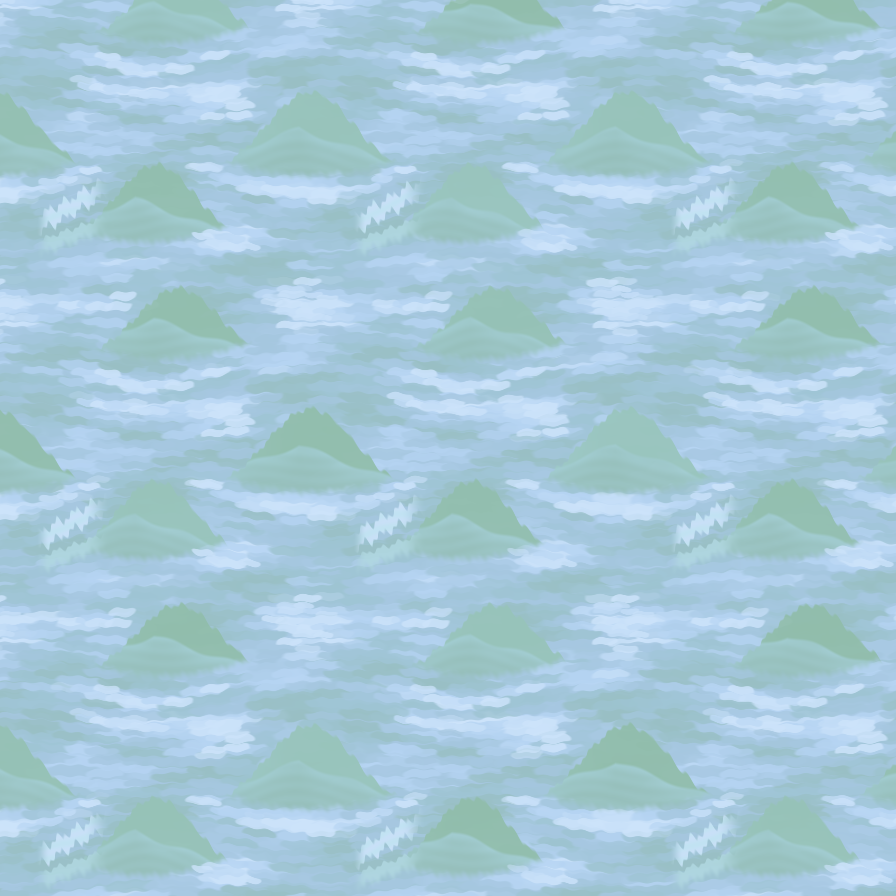
Write a WebGL 1 fragment shader that draws this pattern.

```glsl
precision highp float;
// A repeating sea of pale brush dabs with three green, mound-shaped waves per tile.
// Jittered cellular dabs take their colour from a tone field of layered sines and
// foam bands; each mound is a bell profile with a lit front ridge and a ragged crest.

uniform vec2 u_resolution;

const float REPEATS = 2.83;
const float TAU = 6.2831853;
const vec3 TEAL = vec3(0.60, 0.75, 0.77);
const vec3 SLATE = vec3(0.62, 0.77, 0.83);
const vec3 BLUE = vec3(0.65, 0.78, 0.88);
const vec3 SKY = vec3(0.71, 0.83, 0.95);
const vec3 FOAM = vec3(0.80, 0.89, 0.98);
const vec3 MOSS = vec3(0.565, 0.74, 0.665);
const vec3 MINT = vec3(0.64, 0.81, 0.83);
const vec3 SPRAY = vec3(0.77, 0.90, 0.96);
// Middle of each mound's base within the tile, y pointing down.
const vec2 CREST_POS = vec2(0.46, 0.76);
const vec2 SWELL_POS = vec2(0.52, 0.13);
const vec2 PEAK_POS = vec2(0.98, 0.55);

float hash(vec2 p) {
  return fract(sin(dot(p, vec2(127.1, 311.7))) * 43758.55);
}

vec2 wrapTile(vec2 d) { return d - floor(d + 0.5); }

// Foam band sagging in the middle.
float swag(vec2 p, vec2 c, float halfWidth, float sag) {
  vec2 d = wrapTile(p - c);
  float e = (d.y + sag * d.x * d.x) / 0.021;
  return exp(-e * e) * (1.0 - smoothstep(0.6 * halfWidth, halfWidth, abs(d.x)));
}

float patchAt(vec2 p, vec2 c, vec2 size) {
  vec2 d = wrapTile(p - c) / size;
  return exp(-dot(d, d));
}

float foamField(vec2 p) {
  float f = swag(p, vec2(0.46, 0.195), 0.32, 0.5);
  f = max(f, swag(p, vec2(0.45, 0.275), 0.26, 0.35));
  f = max(f, swag(p, vec2(0.97, 0.60), 0.42, 0.65));
  f = max(f, patchAt(p, vec2(0.96, 0.97), vec2(0.12, 0.10)));
  f = max(f, patchAt(p, vec2(0.71, 0.32), vec2(0.09, 0.07)));
  f = max(f, patchAt(p, vec2(0.74, 0.77), vec2(0.11, 0.035)));
  return max(f, patchAt(p, vec2(0.33, 0.96), vec2(0.13, 0.03)));
}

float toneField(vec2 p) {
  float waves = 0.16 * sin(TAU * (2.0 * p.y + p.x) + 1.0)
              + 0.13 * sin(TAU * (5.0 * p.y - p.x) + 2.4)
              + 0.10 * sin(TAU * (3.0 * p.x + 4.0 * p.y));
  return 0.40 + waves + 0.45 * foamField(p);
}

vec3 waterRamp(float t) {
  vec3 c = mix(TEAL, SLATE, smoothstep(0.05, 0.30, t));
  c = mix(c, BLUE, smoothstep(0.25, 0.50, t));
  c = mix(c, SKY, smoothstep(0.50, 0.75, t));
  return mix(c, FOAM, smoothstep(0.78, 1.0, t));
}

// One layer of flat dabs; with foamOnly = 1 it paints only where foam gathers.
vec3 paintDabs(vec3 col, vec2 p, vec2 grid, float seed, float foamOnly) {
  vec2 g = p * grid;
  for (int j = -1; j <= 1; j++) {
    for (int i = -1; i <= 1; i++) {
      vec2 cell = floor(g) + vec2(float(i), float(j));
      vec2 key = mod(cell, grid) + seed;
      float drift = hash(cell + seed) - 0.5;
      vec2 jitter = vec2(hash(key), hash(key + 31.7)) - 0.5;
      vec2 centre = cell + 0.5 + 0.6 * jitter + 0.15 * drift;
      float size = hash(key + 57.3);
      vec2 d = abs(g - centre) / vec2(0.55 + 0.42 * size, 0.42 + 0.2 * size);
      float r = pow(pow(d.x, 2.6) + pow(d.y, 2.6), 0.385);
      float shade = hash(key + 83.1) - 0.5 + 0.3 * drift;
      vec2 at = centre / grid;
      float cover = 1.0 - smoothstep(0.78, 1.0, r);
      float gather = smoothstep(0.42, 0.68, foamField(at) + 0.5 * shade);
      float tone = mix(toneField(at) + 0.55 * shade, 0.94 + 0.25 * shade, foamOnly);
      col = mix(col, waterRamp(tone), cover * mix(0.8, 0.85 * gather, foamOnly));
    }
  }
  return col;
}

// A mound: size is half width and height, lean shifts the peak, spray lights the left flank.
vec3 paintMound(vec3 col, vec2 p, vec2 c, vec2 size, float lean, float spray) {
  vec2 id = floor(p - c + 0.5);
  vec2 d = (p - c - id) * vec2(1.0, -1.0);
  float vary = hash(id + c * 9.0);
  float x = d.x / size.x;
  float ragged = 0.006 * sin(x * 31.0 + vary * 6.0) + 0.004 * sin(x * 67.0 + d.y * 90.0);
  float crest = size.y * exp(-2.4 * (x - lean) * (x - lean)) + ragged;
  float base = 0.06 * x * x - 0.01 + 0.5 * ragged;
  float body = smoothstep(-0.004, 0.006, crest - d.y) * smoothstep(-0.012, 0.022, d.y - base);
  float ridge = size.y * (0.56 - 0.42 * abs(x + 0.12)) + 0.008 * sin(x * 9.0 + vary * 4.0);
  float below = ridge - d.y;
  float streak = 0.5 + 0.5 * sin((d.y + 0.05 * x * x) * 150.0 + 3.0 * sin(x * 4.0 + vary * 6.0));
  vec3 back = mix(MOSS, MINT, 0.45 * vary * vary + 0.25 * smoothstep(0.1, 0.9, -x));
  vec3 front = mix(mix(MOSS, TEAL, 0.55), MINT, 0.75 * exp(-max(below, 0.0) * 26.0) + 0.2 * streak);
  col = mix(col, mix(back, front, smoothstep(-0.004, 0.008, below)), 0.93 * body);
  // Bright foam slope, then a pale wedge fading to the right beneath it.
  float along = smoothstep(-1.28, -1.12, x) * (1.0 - smoothstep(-0.72, -0.42, x));
  float slope = d.y - 0.10 - 0.55 * (d.x + 0.25) + 2.0 * ragged;
  float slab = 1.0 - smoothstep(0.020, 0.032, abs(slope));
  float lower = d.y - 0.015 - 0.35 * (d.x + 0.25) + ragged;
  float wedge = smoothstep(-0.045, -0.010, lower) * (1.0 - smoothstep(0.012, 0.020, lower));
  col = mix(col, mix(MINT, SPRAY, 0.4), wedge * along * spray * 0.85);
  return mix(col, mix(SPRAY, FOAM, streak), slab * along * spray * 0.9);
}

void main() {
  vec2 uv = gl_FragCoord.xy / u_resolution;
  vec2 p = vec2(uv.x, 1.0 - uv.y) * REPEATS;
  // Currents bend the dabs around the mounds.
  vec2 flow = p;
  flow.y -= 0.02 * cos(TAU * (p.x - 0.5)) * sin(TAU * p.y + 0.3);
  flow += 0.0025 * vec2(sin(TAU * 29.0 * p.y), sin(TAU * 17.0 * p.x));

  vec3 col = waterRamp(toneField(p));
  col = paintDabs(col, flow, vec2(7.0, 23.0), 3.0, 0.0);
  col = paintDabs(col, flow, vec2(10.0, 31.0), 11.0, 0.0);
  col = paintMound(col, p, PEAK_POS, vec2(0.30, 0.26), 0.0, 0.0);
  col = paintMound(col, p, SWELL_POS, vec2(0.28, 0.22), 0.15, 0.0);
  col = paintMound(col, p, CREST_POS, vec2(0.27, 0.24), 0.12, 1.0);
  col = paintDabs(col, flow, vec2(17.0, 38.0), 23.0, 1.0);
  gl_FragColor = vec4(col, 1.0);
}
```
